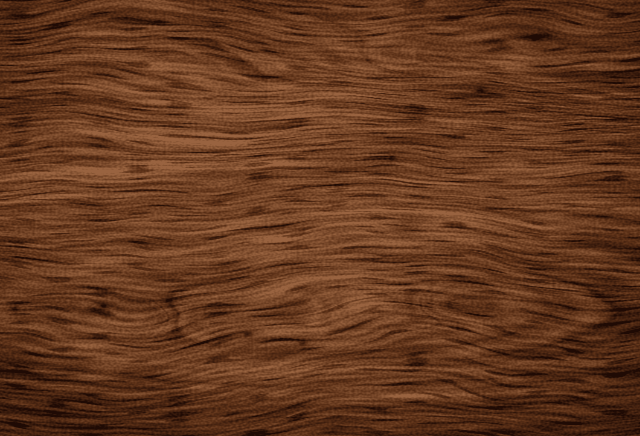
This texture is drawn by a WebGL 2 fragment shader. Its source:

```glsl
#version 300 es
precision highp float;

uniform vec2 u_resolution;
out vec4 fragColor;

float hash(vec2 p) {
    vec3 q = fract(p.xyx * vec3(0.1031, 0.1030, 0.0973));
    q += dot(q, q.yzx + 33.33);
    return fract((q.x + q.y) * q.z);
}

float cornerSlope(vec2 cell, vec2 offset) {
    float angle = 6.2832 * hash(cell);
    return dot(vec2(cos(angle), sin(angle)), offset);
}

// Gradient noise, roughly -1 to 1
float noise(vec2 p) {
    vec2 i = floor(p), f = fract(p);
    vec2 u = f * f * f * (f * (f * 6.0 - 15.0) + 10.0);
    vec2 e = vec2(0.0, 1.0);
    float low = mix(cornerSlope(i, f), cornerSlope(i + e.yx, f - e.yx), u.x);
    float high = mix(cornerSlope(i + e, f - e), cornerSlope(i + 1.0, f - 1.0), u.x);
    return 1.6 * mix(low, high, u.y);
}

// Distance through the growth rings: a long eye below, arches above
float ringDepth(vec2 p) {
    vec2 eye = (p - vec2(0.72, 0.29)) * vec2(0.17, 1.0);
    float depth = sqrt(dot(eye, eye) + 0.0004);
    float arch = (p.y - 0.82 + 0.03 * sin(p.x * 5.0)) / 0.1;
    depth += 0.2 * max(p.x - 0.25, 0.0) * exp(-arch * arch);
    for (int i = 0; i < 3; i++) {
        vec2 d = (p - vec2(0.307 + 0.37 * float(i), 0.29)) / vec2(0.11, 0.035);
        depth += 0.055 * exp(-dot(d, d));
    }
    return depth;
}

// Dark centres of knots and small scattered pin knots
float knotShade(vec2 p) {
    vec2 d = (p - vec2(0.933, 0.48)) / vec2(0.04, 0.02);
    float shade = 0.3 * exp(-dot(d, d));
    d = (p - vec2(0.29, 0.29)) / vec2(0.06, 0.025);
    shade += 0.22 * exp(-dot(d, d));
    for (int i = 0; i < 8; i++) {
        float k = float(i);
        vec2 centre = vec2(1.4 * fract(k * 0.618 + 0.17), hash(vec2(k, 7.0)));
        d = (p - centre) / (vec2(0.010, 0.006) * (0.6 + 0.6 * hash(vec2(k, 3.0))));
        shade += 0.45 * exp(-dot(d, d)) + 0.08 * exp(-0.08 * dot(d, d));
    }
    return shade;
}

vec3 woodColour(float tone) {
    vec3 dark = mix(vec3(0.12, 0.04, 0.015), vec3(0.36, 0.19, 0.09), min(tone * 2.0, 1.0));
    return mix(dark, vec3(0.60, 0.39, 0.25), max(tone * 2.0 - 1.0, 0.0));
}

void main() {
    vec2 uv = gl_FragCoord.xy / u_resolution;
    vec2 p = gl_FragCoord.xy / u_resolution.y;

    // Bend the grain gently
    float bend = 0.05 * noise(p * vec2(1.6, 3.0) + 4.0) + 0.012 * noise(p * vec2(5.0, 11.0));
    vec2 bent = p + vec2(0.0, bend);
    float depth = ringDepth(p + vec2(0.0, 0.4 * bend)) + 0.4 * bend
                + 0.003 * noise(p * vec2(14.0, 40.0));
    float fibre = bent.y + 0.15 * depth;

    // Growth rings: soft bands and thin late-wood lines
    float tone = 0.77 + 0.14 * noise(vec2(p.x * 0.7, depth * 26.0));
    tone += 0.19 * noise(vec2(p.x * 1.6 + 9.0, depth * 75.0));
    float ringLine = abs(noise(vec2(p.x * 0.8 + 3.0, depth * 32.0)));
    tone -= 0.17 * smoothstep(0.16, 0.0, ringLine) * (0.7 + 0.6 * noise(p * vec2(4.0, 9.0)));

    // Fibres and short dark pores
    tone += 0.26 * noise(vec2(p.x * 7.0, fibre * 150.0));
    tone += 0.12 * noise(vec2(p.x * 2.5, fibre * 60.0 + 20.0));
    float pore = noise(vec2(p.x * 11.0 + 31.0, fibre * 115.0));
    tone -= 0.36 * smoothstep(0.22, 0.7, pore);

    // Broad stains, fine surface grit, knots
    tone += 0.13 * noise(p * vec2(1.7, 4.5) + 13.0);
    tone += 0.16 * noise(p * vec2(150.0, 230.0));
    tone -= knotShade(p);

    // Darkened borders
    vec2 fromCentre = (uv - vec2(0.47, 0.54)) * vec2(1.0, 1.1);
    tone -= 0.8 * dot(fromCentre, fromCentre);

    fragColor = vec4(woodColour(clamp(tone, 0.0, 1.0)), 1.0);
}
```
